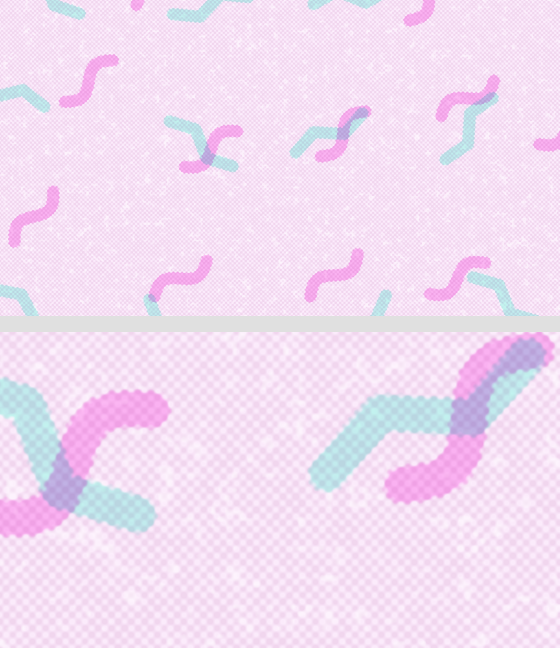
Top, the full canvas; bottom, a detail of the centre.
Write a WebGL 1 fragment shader that draws this pattern.

```glsl
precision highp float;
// Pastel confetti print: pink wavy ribbons, mint zigzags and a few mint discs
// scattered over pale pink paper. Ribbons are sampled sine strokes in jittered
// cells, multiplied as inks over a fine diagonal halftone with paper grain.

uniform vec2 u_resolution;

const float PI = 3.14159265;

const vec3 PAPER_LIGHT = vec3(0.985, 0.920, 0.985);
const vec3 PAPER_DARK  = vec3(0.945, 0.838, 0.935);
const vec3 PINK_INK    = vec3(0.995, 0.755, 0.960);
const vec3 MINT_INK    = vec3(0.770, 1.000, 0.945);

const float HALFTONE_PERIOD = 1.0 / 72.0;
const float STROKE_RADIUS = 0.0190;
const float DISC_RADIUS = 0.042;

float hash(vec2 p) {
  return fract(sin(dot(p, vec2(127.1, 311.7))) * 43758.5453);
}

float valueNoise(vec2 p) {
  vec2 i = floor(p);
  vec2 f = fract(p);
  f = f * f * (3.0 - 2.0 * f);
  float low = mix(hash(i), hash(i + vec2(1.0, 0.0)), f.x);
  float high = mix(hash(i + vec2(0.0, 1.0)), hash(i + vec2(1.0, 1.0)), f.x);
  return mix(low, high, f.y);
}

vec2 rotate(vec2 p, float angle) {
  float c = cos(angle);
  float s = sin(angle);
  return vec2(c * p.x + s * p.y, c * p.y - s * p.x);
}

float segmentDistance(vec2 p, vec2 a, vec2 b) {
  vec2 along = b - a;
  float t = clamp(dot(p - a, along) / dot(along, along), 0.0, 1.0);
  return length(p - a - along * t);
}

// One sine period as a polyline: many segments give a wave, three a zigzag.
float ribbonDistance(vec2 p, vec2 size, float segments) {
  float nearest = 1.0;
  vec2 start = vec2(-size.x, 0.0);
  for (int i = 1; i <= 12; i++) {
    if (float(i) > segments) break;
    float t = 2.0 * float(i) / segments - 1.0;
    vec2 end = vec2(t * size.x, size.y * sin(PI * t));
    nearest = min(nearest, segmentDistance(p, start, end));
    start = end;
  }
  return nearest - STROKE_RADIUS;
}

// Signed distance to one ribbon or disc per jittered cell.
// angles: lowest and highest tilt; discShare: fraction of cells with a disc.
float scatter(vec2 p, float cell, float seed, vec2 angles, vec2 size,
              float segments, float presence, float discShare) {
  float nearest = 1.0;
  vec2 home = floor(p / cell);
  for (int y = -1; y <= 1; y++) {
    for (int x = -1; x <= 1; x++) {
      vec2 id = home + vec2(float(x), float(y));
      vec2 key = id + seed;
      if (hash(key + 3.1) > presence) continue;
      vec2 jitter = vec2(hash(key + 11.3), hash(key + 23.7)) - 0.5;
      vec2 q = p - (id + 0.5 + 0.55 * jitter) * cell;
      if (length(q) > 0.2) continue;
      if (hash(key + 37.9) < discShare) {
        nearest = min(nearest, length(q) - DISC_RADIUS);
      } else {
        q = rotate(q, mix(angles.x, angles.y, hash(key + 41.3)));
        q.y *= hash(key + 53.9) < 0.5 ? -1.0 : 1.0;
        nearest = min(nearest, ribbonDistance(q, size, segments));
      }
    }
  }
  return nearest;
}

float coverage(float distance, float softness) {
  return 1.0 - smoothstep(-softness, softness, distance);
}

void main() {
  vec2 p = gl_FragCoord.xy / u_resolution.y;
  float softness = max(0.0028, 0.8 / u_resolution.y);

  // Halftone screen and mottled paper grain
  vec2 phase = 2.0 * PI * p / HALFTONE_PERIOD;
  float screen = cos(phase.x) * cos(phase.y);
  float grain = 0.6 * valueNoise(p * 130.0) + 0.4 * valueNoise(p * 62.0 + 19.0);
  float tone = clamp(0.5 + 0.8 * screen + 0.7 * (grain - 0.5), 0.0, 1.0);
  vec3 color = mix(PAPER_DARK, PAPER_LIGHT, tone);
  color = mix(color, vec3(1.0), 0.45 * smoothstep(0.62, 0.9, grain));

  // Ink shapes, with edges slightly broken by the screen
  float pink = scatter(p, 0.42, 5.0, vec2(0.35, 0.95), vec2(0.100, 0.026),
                       12.0, 0.88, 0.0);
  float mint = scatter(p + 0.17, 0.50, 71.0, vec2(-1.45, 1.35),
                       vec2(0.122, 0.031), 3.0, 0.95, 0.13);
  float ragged = 0.002 * screen;
  color *= mix(vec3(1.0), PINK_INK, coverage(pink + ragged, softness));
  color *= mix(vec3(1.0), MINT_INK, coverage(mint + ragged, softness));

  gl_FragColor = vec4(color, 1.0);
}
```
